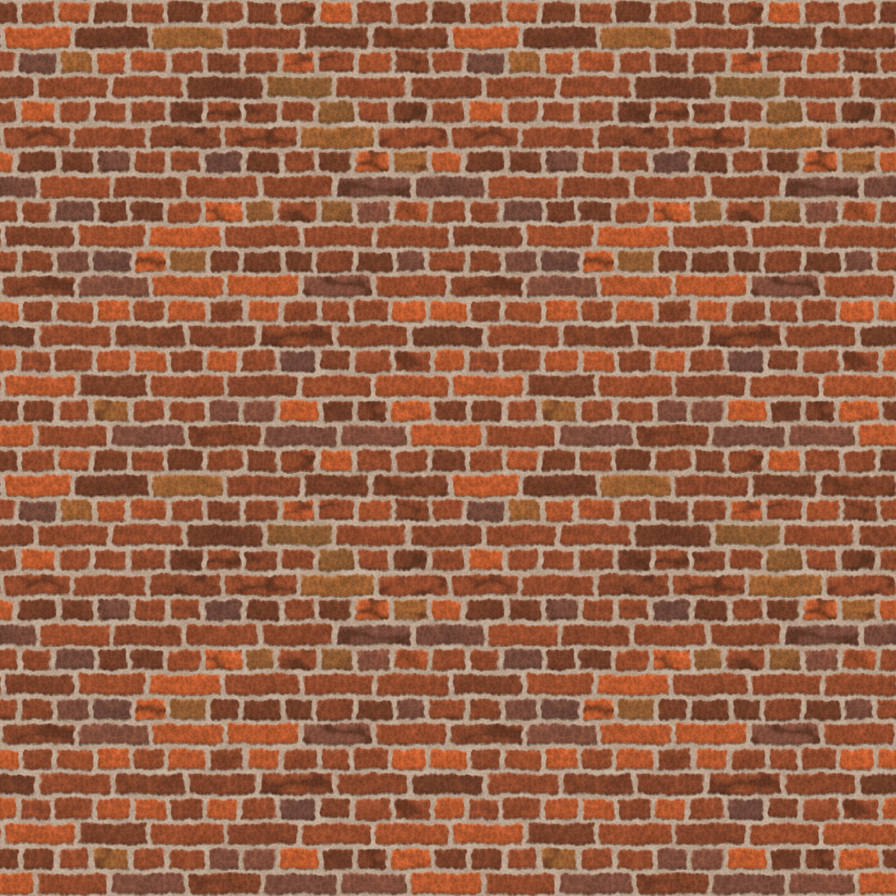
Reproduce this texture procedurally as a WebGL 1 fragment shader.

```glsl
precision highp float;
uniform vec2 u_resolution;

// Layout, measured in courses (the height of one row of bricks)
const float TILES = 2.0;          // identical wall sections per side
const float COURSES = 18.0;       // rows in one section
const float HEADERS = 12.0;       // short bricks per row
const float STRETCHERS = 6.0;     // long bricks per row
const float JOINT = 0.18;         // mortar thickness
const float JITTER = 0.28;        // spread of the upright joints
const float CORNER = 0.11;
const float ROUGHNESS = 0.09;
const float SOFTNESS = 0.035;

const vec3 BRICK_DARK = vec3(0.43, 0.24, 0.16);
const vec3 BRICK_RED = vec3(0.56, 0.29, 0.18);
const vec3 BRICK_ORANGE = vec3(0.74, 0.36, 0.19);
const vec3 BRICK_TAN = vec3(0.56, 0.38, 0.21);
const vec3 BRICK_PLUM = vec3(0.43, 0.29, 0.25);
const vec3 MORTAR_DARK = vec3(0.60, 0.50, 0.42);
const vec3 MORTAR_LIGHT = vec3(0.79, 0.70, 0.62);

float hash(vec2 p) {
  vec3 q = fract(p.xyx * 0.1031);
  q += dot(q, q.yzx + 33.33);
  return fract((q.x + q.y) * q.z);
}

// Distance to the nearest scattered point, wrapping with the section
float cellular(vec2 p, vec2 density) {
  p *= density;
  vec2 base = floor(p);
  float nearest = 2.0;
  for (int y = -1; y <= 1; y++) {
    for (int x = -1; x <= 1; x++) {
      vec2 cell = base + vec2(float(x), float(y));
      vec2 id = mod(cell, COURSES * density);
      vec2 point = cell + vec2(hash(id + 3.7), hash(id + 91.3));
      nearest = min(nearest, distance(p, point));
    }
  }
  return min(nearest, 1.0);
}

// Gentle unevenness of the rows and joints
vec2 warp(vec2 p) {
  vec2 t = p * 6.2831853 / COURSES;
  return p + vec2(
    0.025 * sin(13.0 * t.y + 4.0 * t.x) + 0.015 * sin(41.0 * t.y - 9.0 * t.x),
    0.030 * sin(7.0 * t.x + 3.0 * t.y) + 0.020 * sin(23.0 * t.x - 5.0 * t.y));
}

float jointShift(float index, float row, float count) {
  return JITTER * (hash(vec2(mod(index, count), row) + 17.0) - 0.5);
}

float roundedBox(vec2 p, vec2 halfSize) {
  vec2 q = abs(p) - halfSize + CORNER;
  return length(max(q, 0.0)) + min(max(q.x, q.y), 0.0) - CORNER;
}

vec3 brickColor(vec2 id, float blotch) {
  float tone = hash(id + 31.0);
  float tint = hash(id + 57.0);
  vec3 color = mix(BRICK_DARK, BRICK_RED, smoothstep(0.0, 0.45, tone));
  color = mix(color, BRICK_ORANGE, smoothstep(0.6, 1.0, tone));
  color = mix(color, BRICK_TAN, 0.75 * step(0.92, tint));
  color = mix(color, BRICK_PLUM, 0.75 * step(tint, 0.10));
  // Scorched patches on some bricks
  float scorch = smoothstep(0.6, 1.0, hash(id + 73.0));
  return mix(color, BRICK_DARK * 0.8, 0.7 * scorch * smoothstep(0.4, 0.75, blotch));
}

void main() {
  vec2 p = gl_FragCoord.xy / u_resolution * TILES * COURSES;
  float pixel = TILES * COURSES / min(u_resolution.x, u_resolution.y);
  vec2 wall = warp(p);

  // Rows alternate between long and short bricks
  float row = mod(floor(wall.y), COURSES);
  bool isHeader = mod(row, 2.0) > 0.5;
  float count = isHeader ? HEADERS : STRETCHERS;
  float width = COURSES / count;
  float pair = (COURSES - 2.0 - row) * 0.5;
  float bond = isHeader ? 0.5 : 0.5 * mod(pair + step(5.0, pair), 2.0);

  // Find the brick between its two shifted joints
  float x = wall.x - bond * width;
  float index = floor(x / width + 0.5);
  if (x < index * width + jointShift(index, row, count)) index -= 1.0;
  float left = index * width + jointShift(index, row, count);
  float right = (index + 1.0) * width + jointShift(index + 1.0, row, count);
  vec2 id = vec2(mod(index, count), row);

  // Surface noise: broad blotches, brushed streaks and fine grain
  float blotch = cellular(p, vec2(1.0, 2.0));
  float streak = cellular(p, vec2(5.0, 3.0));
  float grain = cellular(p, vec2(8.0, 8.0));

  // Brick outline with uneven size and chipped edges
  vec2 local = vec2(x - 0.5 * (left + right), fract(wall.y) - 0.5);
  local.y += 0.05 * (hash(id + 5.0) - 0.5);
  vec2 halfSize = 0.5 * vec2(right - left - JOINT, 1.0 - JOINT);
  halfSize -= 0.04 * vec2(hash(id + 11.0), hash(id + 23.0));
  float d = roundedBox(local, halfSize) + ROUGHNESS * (streak - 0.45);
  float soft = SOFTNESS + 0.6 * pixel;
  float mask = 1.0 - smoothstep(-soft, soft, d);

  // Brick face, lit from above
  vec3 brick = brickColor(id, blotch);
  brick *= 1.0 + 0.22 * (streak - 0.45) + 0.20 * (grain - 0.45) - 0.14 * (blotch - 0.45);
  float rim = smoothstep(-0.16, 0.0, d);
  brick *= 1.0 + 0.16 * rim * clamp(local.y * 2.5, -1.0, 1.0);

  // Mortar, shaded beneath each brick
  vec3 mortar = mix(MORTAR_DARK, MORTAR_LIGHT, clamp(0.25 + 0.5 * blotch + 0.5 * grain, 0.0, 1.0));
  float below = 1.0 - smoothstep(-0.45, -0.25, local.y);
  mortar *= 1.0 - 0.30 * below * (1.0 - smoothstep(0.0, 0.10, d));

  gl_FragColor = vec4(mix(mortar, brick, mask), 1.0);
}
```
